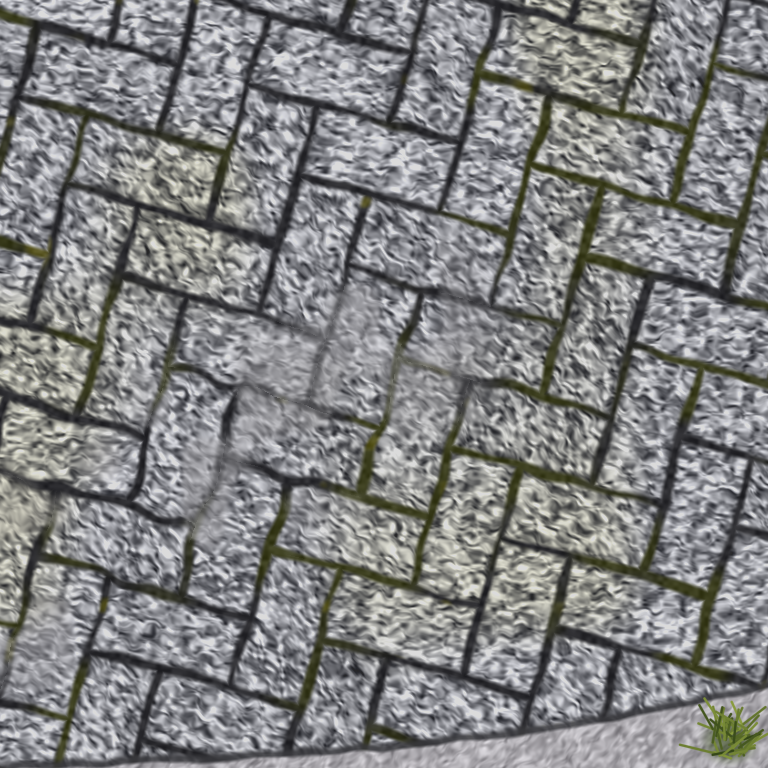
Write a WebGL 2 fragment shader that draws this texture.

```glsl
#version 300 es
precision highp float;
// Speckled grey paving blocks in a tilted herringbone bond with mossy joints.
// Each point finds its block on an integer lattice; noise adds grain, wear and
// moss. A pale kerb with a tuft of grass closes the lower edge.
uniform vec2 u_resolution;
out vec4 outColor;

const float UNIT = 0.0954;                // block width; its length is two units
const float TILT = 0.277;                 // clockwise turn of the bond, radians
const vec2 ANCHOR = vec2(0.560, 0.6745);  // centre of one lying block
const float JOINT = 0.046;                // half joint width, in units
const float WOBBLE = 0.08;                // unevenness of block edges, in units
const vec2 GRAIN = vec2(105.0, 195.0);    // speckle frequency along and across
const float GRAIN_ANGLE = -0.45;          // mean direction of the speckle
const float CONTRAST = 0.68;
const vec2 TUFT = vec2(0.95, 0.035);
const int BLADES = 44;
const vec3 STONE = vec3(0.575, 0.58, 0.605);
const vec3 WORN = vec3(0.59, 0.59, 0.61);
const vec3 WARM = vec3(1.04, 1.03, 0.93);
const vec3 SHADOW = vec3(0.16, 0.16, 0.175);
const vec3 MOSS = vec3(0.23, 0.24, 0.10);
const vec3 LICHEN = vec3(0.42, 0.40, 0.12);
const vec3 KERB = vec3(0.67, 0.66, 0.68);
const vec3 GRASS_DARK = vec3(0.20, 0.27, 0.09);
const vec3 GRASS_LIGHT = vec3(0.55, 0.62, 0.25);

float hash(vec2 p) {
  vec3 q = fract(p.xyx * vec3(0.1031, 0.1030, 0.0973));
  q += dot(q, q.yzx + 33.33);
  return fract((q.x + q.y) * q.z);
}

float noise(vec2 p) {
  vec2 i = floor(p), f = fract(p);
  f = f * f * (3.0 - 2.0 * f);
  return mix(mix(hash(i), hash(i + vec2(1, 0)), f.x),
             mix(hash(i + vec2(0, 1)), hash(i + vec2(1, 1)), f.x), f.y);
}

// Coordinates along and across an axis that points at angle a.
mat2 turnedAxes(float a) {
  float c = cos(a), s = sin(a);
  return mat2(c, -s, s, c);
}

float segmentDistance(vec2 p, vec2 a, vec2 b) {
  vec2 d = b - a;
  return length(p - a - d * clamp(dot(p - a, d) / dot(d, d), 0.0, 1.0));
}

// Herringbone: returns the block centre in xy and the depth inside its edge in z.
vec3 findBlock(vec2 q) {
  vec2 cell = floor(q);
  int phase = (int(cell.x) - int(cell.y)) & 3;
  bool lying = phase < 2;
  vec2 centre = cell + (lying ? vec2(phase == 0 ? 1.0 : 0.0, 0.5)
                              : vec2(0.5, phase == 3 ? 1.0 : 0.0));
  vec2 halfSize = lying ? vec2(1.0, 0.5) : vec2(0.5, 1.0);
  vec2 inset = halfSize - abs(q - centre);
  return vec3(centre, min(inset.x, inset.y));
}

// Elongated mineral speckle, centred on zero.
float speckle(vec2 p, float angle) {
  vec2 bend = vec2(noise(p * 75.0 + 15.0), noise(p * 75.0 + 55.0)) - 0.5;
  vec2 g = turnedAxes(angle) * (p + 0.007 * bend) * GRAIN;
  return noise(g) - 0.5 + 0.4 * (noise(g * 1.6 + 40.0) - 0.5);
}

vec3 paving(vec2 p) {
  // Worn patches gather along a band running down to the left
  float band = smoothstep(0.20, 0.04, segmentDistance(p, vec2(0.53, 0.57), vec2(0.02, 0.22)));
  float wear = band * smoothstep(0.50, 0.72, noise(p * 15.0 + 5.0));

  vec2 q = turnedAxes(TILT) * ((p - ANCHOR) * vec2(1, -1)) / UNIT + vec2(1.0, 0.5);
  vec2 wobble = vec2(noise(p * 24.0), noise(p * 24.0 + 70.0)) - 0.5;
  q += wobble * WOBBLE * (1.0 + band);
  vec3 block = findBlock(q);
  float id = hash(block.xy * 2.0 + 200.0);

  // Stone face
  float grain = speckle(p, GRAIN_ANGLE + (id - 0.5) * 0.9);
  float tone = 1.0 + 0.07 * (id - 0.5) + 0.10 * (noise(p * 9.0) - 0.5);
  vec3 face = mix(STONE, WORN, wear) * tone + CONTRAST * grain * (1.0 - 0.5 * wear);
  face *= mix(vec3(1), WARM, smoothstep(0.62, 0.9, noise(p * 4.0 + 11.0)));
  face *= mix(0.82, 1.0, smoothstep(0.03, 0.14, block.z));

  // Joint filled with shadow, moss and a little lichen
  float width = JOINT * (0.5 + noise(p * 17.0 + 30.0));
  float joint = 1.0 - smoothstep(width - 0.03, width + 0.045, block.z);
  float growth = smoothstep(0.40, 0.75, noise(p * 10.0 + 90.0));
  vec3 fill = mix(SHADOW, MOSS, growth * 0.9);
  fill = mix(fill, LICHEN, 0.7 * smoothstep(0.86, 0.96, noise(p * 19.0 + 60.0)));
  fill += 0.12 * (noise(p * 150.0) - 0.5);
  return mix(clamp(face, 0.15, 0.86), fill, joint * (1.0 - 0.7 * wear));
}

vec3 addKerb(vec3 color, vec2 p) {
  float edge = 0.03 * p.x + 0.075 * p.x * p.x * p.x + 0.006 * (noise(p * 30.0) - 0.5);
  float above = p.y - edge;
  vec3 kerb = KERB + 0.28 * speckle(p, 0.8) + 0.12 * (noise(p * 45.0) - 0.5);
  color = mix(color, SHADOW + 0.06, 0.85 * (1.0 - smoothstep(0.004, 0.013, above)));
  return mix(color, kerb, 1.0 - smoothstep(-0.004, 0.002, above));
}

vec3 addGrass(vec3 color, vec2 p) {
  float spread = length((p - TUFT) * vec2(1.0, 1.2));
  color = mix(color, GRASS_DARK, 0.6 * smoothstep(0.045, 0.015, spread));
  for (int i = 0; i < BLADES; i++) {
    float k = float(i);
    float angle = mix(0.1, 3.0, hash(vec2(k, 3.0)));
    vec2 root = TUFT + 0.045 * (vec2(hash(vec2(k, 7.0)), hash(vec2(k, 9.0))) - 0.5);
    vec2 tip = root + mix(0.018, 0.046, hash(vec2(k, 5.0))) * vec2(cos(angle), sin(angle));
    float blade = 1.0 - smoothstep(0.0006, 0.0026, segmentDistance(p, root, tip));
    color = mix(color, mix(GRASS_DARK, GRASS_LIGHT, hash(vec2(k, 13.0))), blade);
  }
  return color;
}

void main() {
  vec2 p = gl_FragCoord.xy / u_resolution;
  outColor = vec4(addGrass(addKerb(paving(p), p), p), 1.0);
}
```
